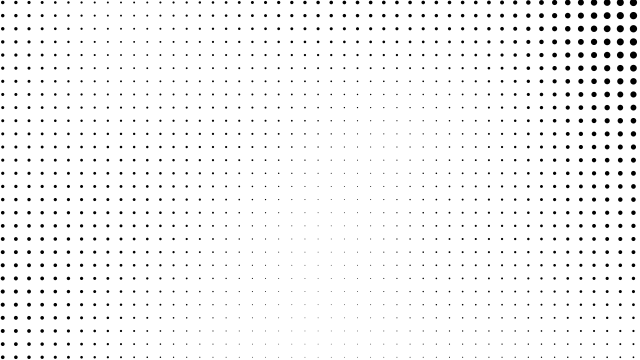
This background is drawn by a WebGL 1 fragment shader. Its source:

```glsl
precision highp float;
// Halftone grid of black dots on white, swelling at the corners and sides.

uniform vec2 u_resolution;

// Lengths are in canvas heights; dot radii are in grid spacings.
const vec3 PAPER = vec3(1.0);
const vec3 INK = vec3(0.0);
const float SPACING = 0.0365;
const vec2 FIRST_DOT = vec2(0.0076, 0.0076);
const float MIN_RADIUS = 0.025;
const float MAX_RADIUS = 0.48;
const int SUBSAMPLES = 4;

// Soft elliptical swelling that falls off from its centre.
float swell(vec2 p, vec2 centre, vec2 spread, float amount) {
  vec2 d = (p - centre) / spread;
  return amount * exp(-0.5 * dot(d, d));
}

// Radius of the dot whose centre is p.
float dotRadius(vec2 p) {
  float r = MIN_RADIUS;

  // Right side and top band
  r += swell(p, vec2(1.829, 0.954), vec2(0.255, 0.255), 0.235);
  r += swell(p, vec2(1.782, 0.387), vec2(0.255, 0.255), 0.120);
  r += swell(p, vec2(0.995, 1.023), vec2(0.400, 0.150), 0.114);

  // Left side
  r += swell(p, vec2(-0.023, 1.000), vec2(0.174, 0.255), 0.095);
  r += swell(p, vec2(-0.023, 0.167), vec2(0.255, 0.347), 0.127);

  // Faint swellings in the middle
  r += swell(p, vec2(0.440, 0.468), vec2(0.197, 0.231), 0.057);
  r += swell(p, vec2(0.741, 0.653), vec2(0.162, 0.104), 0.032);
  r += swell(p, vec2(1.250, 0.329), vec2(0.139, 0.208), 0.032);

  return min(r, MAX_RADIUS) * SPACING;
}

void main() {
  float pixel = 1.0 / u_resolution.y;
  vec2 p = gl_FragCoord.xy * pixel;

  // Nearest grid point and its dot
  vec2 cell = floor((p - FIRST_DOT) / SPACING + 0.5);
  vec2 centre = FIRST_DOT + cell * SPACING;
  float radius = dotRadius(centre);

  // Average subsamples so that dots smaller than a pixel keep their weight
  float samples = float(SUBSAMPLES);
  float edge = pixel / samples;
  float coverage = 0.0;
  for (int j = 0; j < SUBSAMPLES; j++) {
    for (int i = 0; i < SUBSAMPLES; i++) {
      vec2 offset = (vec2(float(i), float(j)) + 0.5) / samples - 0.5;
      float dist = length(p + offset * pixel - centre) - radius;
      coverage += clamp(0.5 - dist / edge, 0.0, 1.0);
    }
  }
  coverage /= samples * samples;

  gl_FragColor = vec4(mix(PAPER, INK, coverage), 1.0);
}
```
